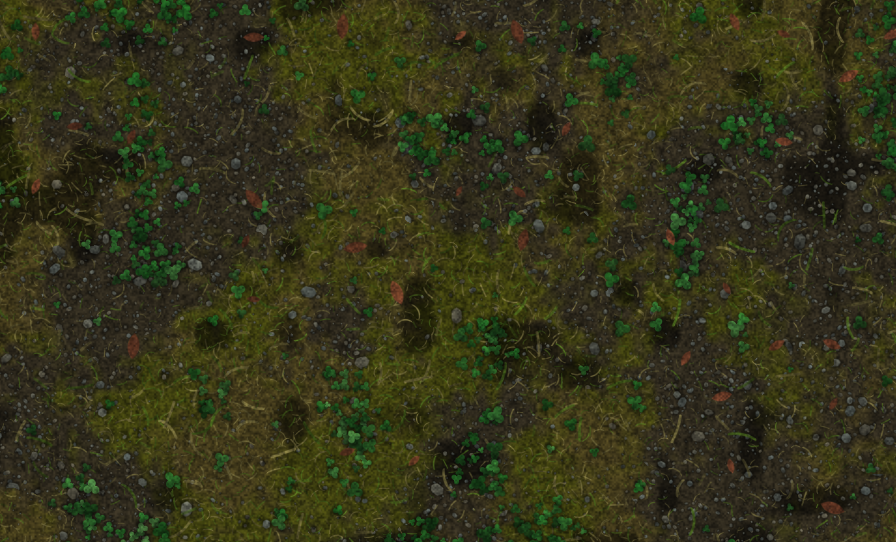
Give the GLSL for this texture, as a WebGL 1 fragment shader.

```glsl
precision highp float;
// Mossy forest ground: dark soil, moss, dry strands, gravel, clover clumps and fallen leaves.
uniform vec2 u_resolution;

#define PATCH_SCALE 4.6
#define GRAIN_CONTRAST 1.15
#define CLUMP_LEVEL 0.74
#define SOIL vec3(0.175, 0.155, 0.110)
#define OLIVE vec3(0.250, 0.218, 0.100)
#define MOSS vec3(0.235, 0.240, 0.055)
#define STONE vec3(0.300, 0.285, 0.235)
#define STRAW vec3(0.360, 0.335, 0.190)
#define SPROUT vec3(0.230, 0.330, 0.090)
#define CLOVER vec3(0.090, 0.300, 0.100)
#define RUST vec3(0.370, 0.200, 0.130)

// Four random values per cell
vec4 hash4(vec2 p) {
  vec4 q = fract(p.xyxy * vec4(0.1031, 0.1030, 0.0973, 0.1099));
  q += dot(q, q.wzxy + 33.33);
  return fract((q.xxyz + q.yzzw) * q.zywx);
}

float noise(vec2 p) {
  vec2 i = floor(p), f = fract(p);
  f = f * f * (3.0 - 2.0 * f);
  vec2 e = vec2(1.0, 0.0);
  return mix(mix(hash4(i).x, hash4(i + e).x, f.x),
             mix(hash4(i + e.yx).x, hash4(i + e.xx).x, f.x), f.y);
}

float fbm(vec2 p) {
  float sum = 0.0, amp = 0.53;
  for (int i = 0; i < 4; i++) {
    sum += amp * noise(p);
    p = mat2(1.6, 1.2, -1.2, 1.6) * p + 7.3;
    amp *= 0.5;
  }
  return sum;
}

vec2 rotate(vec2 p, float a) {
  float c = cos(a), s = sin(a);
  return vec2(c * p.x - s * p.y, s * p.x + c * p.y);
}

float cover(float dist, float soft) { return smoothstep(soft, -soft, dist); }

// Thin curved blades of straw and grass in every direction
vec3 strands(vec3 col, vec2 p, float scale, float seed, float moss) {
  vec2 g = p * scale, base = floor(g);
  float soft = 0.8 * scale / u_resolution.y;
  for (int j = -1; j <= 1; j++) for (int i = -1; i <= 1; i++) {
    vec2 cell = base + vec2(i, j);
    vec4 h = hash4(cell + seed), k = hash4(cell + seed + 71.0);
    vec2 d = rotate(g - cell - h.xy, h.z * 6.2832);
    d.y += (k.x - 0.5) * d.x * d.x * 1.6;
    float dist = length(vec2(max(abs(d.x) - 0.15 - 0.4 * k.y, 0.0), d.y)) - 0.055;
    vec3 tint = mix(STRAW, SPROUT, step(0.62, k.z)) * (0.75 + 0.5 * k.w);
    float present = step(h.w, 0.25 + 0.5 * moss);
    col = mix(col, tint, present * cover(dist, soft) * (0.35 + 0.5 * k.y));
  }
  return col;
}

// Angular stones, lit from above, each with a dark rim
vec3 pebbles(vec3 col, vec2 p, float scale, float seed, float amount) {
  vec2 g = p * scale, base = floor(g);
  float soft = 0.8 * scale / u_resolution.y;
  for (int j = -1; j <= 1; j++) for (int i = -1; i <= 1; i++) {
    vec2 cell = base + vec2(i, j);
    vec4 h = hash4(cell + seed), k = hash4(cell + seed + 39.0);
    vec2 o = g - cell - h.xy, d = rotate(o, h.z * 6.2832);
    d.x *= 0.6 + 0.3 * k.x;
    float size = 0.10 + 0.26 * k.y * k.y;
    float dist = mix(length(d), max(abs(d.x) + 0.4 * abs(d.y), abs(d.y)), 0.6) - size;
    float present = step(h.w, amount);
    vec3 tint = mix(STONE, STONE.bgr * 1.12, 0.6 * k.z) * (0.75 + 0.45 * k.w + 0.5 * o.y);
    col *= 1.0 - 0.4 * present * cover(dist - 0.08, soft + 0.08);
    col = mix(col, tint, present * cover(dist, soft) * 0.9);
  }
  return col;
}

// Three-lobed leaves, dense inside clumps and sparse elsewhere
vec3 clovers(vec3 col, vec2 p, float scale, float seed) {
  vec2 g = p * scale, base = floor(g);
  float soft = 0.9 * scale / u_resolution.y;
  for (int j = -1; j <= 1; j++) for (int i = -1; i <= 1; i++) {
    vec2 cell = base + vec2(i, j);
    vec4 h = hash4(cell + seed), k = hash4(cell + seed + 53.0);
    vec2 d = g - cell - h.xy;
    float clump = smoothstep(CLUMP_LEVEL, CLUMP_LEVEL + 0.12, noise(cell / scale * 8.0 + 31.0));
    float lobes = 0.45 + 0.55 * abs(cos(1.5 * atan(d.y, d.x + 0.0001) + h.z * 6.2832));
    float dist = length(d) - (0.28 + 0.3 * k.x) * lobes;
    float present = step(h.w, 0.025 + 0.6 * clump);
    float pale = 0.65 * k.y * noise(cell / scale * 5.0 + 9.0);
    vec3 tint = mix(CLOVER, vec3(0.34, 0.48, 0.28), pale) * (0.65 + 0.6 * k.z + 0.4 * d.y);
    col *= 1.0 - 0.35 * present * cover(dist - 0.12, soft + 0.15);
    col = mix(col, tint, present * cover(dist, soft) * 0.85);
  }
  return col;
}

// Rare pointed brown leaves
vec3 fallenLeaves(vec3 col, vec2 p, float scale) {
  vec2 g = p * scale, cell = floor(g);
  vec4 h = hash4(cell + 211.0), k = hash4(cell + 307.0);
  vec2 d = rotate(g - cell - 0.3 - 0.4 * h.xy, h.z * 6.2832);
  float size = 0.10 + 0.14 * k.x;
  float dist = length(vec2(d.x, abs(d.y) + size * 0.9)) - size * 1.35;
  float mask = step(h.w, 0.16) * cover(dist, 0.9 * scale / u_resolution.y);
  return mix(col, RUST * (0.7 + 0.5 * k.y), mask * 0.9);
}

void main() {
  vec2 p = gl_FragCoord.xy / u_resolution.y;

  // Soft-edged patches of moss over soil
  float ragged = 0.22 * (noise(p * 45.0) - 0.5);
  float moss = smoothstep(0.36, 0.62, fbm(p * PATCH_SCALE + 3.0) + ragged);
  float green = smoothstep(0.35, 0.65, fbm(p * 7.0 + 40.0) + ragged);
  vec3 col = mix(SOIL, mix(OLIVE, MOSS, green), moss);
  col *= 1.0 - 0.5 * smoothstep(0.68, 0.85, noise(p * 13.0 + 80.0));

  // Scattered matter, fine to coarse
  col = pebbles(col, p, 95.0, 11.0, 0.45 - 0.35 * moss);
  col = strands(col, p, 62.0, 120.0, moss);
  col = strands(col, p, 40.0, 270.0, moss);
  col = pebbles(col, p, 36.0, 430.0, 0.20 - 0.15 * moss);
  col = strands(col, p, 22.0, 510.0, moss * 0.3);
  col = clovers(col, p, 48.0, 620.0);
  col = clovers(col, p, 33.0, 750.0);
  col = fallenLeaves(col, p, 10.0);

  // Crumbly grain with small dark gaps
  float grain = 0.45 * noise(p * 290.0) + 0.35 * noise(p * 150.0 + 5.0) + 0.2 * noise(p * 70.0);
  col *= 1.0 + GRAIN_CONTRAST * (grain - 0.48);
  gl_FragColor = vec4(clamp(col, 0.0, 1.0), 1.0);
}
```
